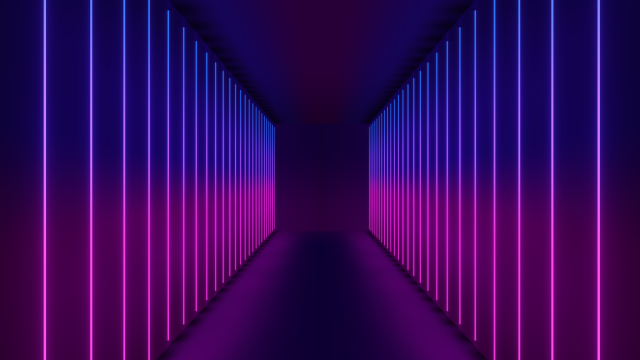
This background is drawn by a Shadertoy shader. Its source:

```glsl
const float FLOOR_H = 1.09;    // floor depth below eye, per unit of wall offset
const float CEIL_H = 1.17;     // ceiling height above eye
const float BACK = 0.132;      // half width of the far wall
const float FIRST_Z = 1.30;    // depth of the nearest tube
const float STEP_Z = 0.2614;   // depth between tubes
const float LAST_TUBE = 24.0;
const float TAU = 6.2831853;

vec2 hashGradient(vec2 cell) {
    float a = TAU * fract(sin(dot(cell, vec2(127.1, 311.7))) * 43758.5);
    return vec2(cos(a), sin(a));
}

float gradientNoise(vec2 p) {
    vec2 i = floor(p), f = fract(p);
    vec2 u = f * f * f * (f * (f * 6.0 - 15.0) + 10.0);
    vec2 e = vec2(1.0, 0.0);
    float a = dot(hashGradient(i), f);
    float b = dot(hashGradient(i + e.xy), f - e.xy);
    float c = dot(hashGradient(i + e.yx), f - e.yx);
    float d = dot(hashGradient(i + e.xx), f - e.xx);
    return mix(mix(a, b, u.x), mix(c, d, u.x), u.y);
}

float bump(float x, float center, float width) {
    float t = (x - center) / width;
    return exp(-t * t);
}

// Continuous tube index at a given depth
float tubeSlot(float z) {
    return (z - FIRST_Z) / STEP_Z;
}

vec3 tubeColor(float h) {
    vec3 pink = vec3(0.88, 0.18, 0.80);
    vec3 violet = vec3(0.64, 0.35, 0.92);
    vec3 blue = vec3(0.14, 0.42, 0.92);
    vec3 c = mix(pink, violet, smoothstep(-0.4, 0.25, h));
    return mix(c, blue, smoothstep(0.2, 1.0, h));
}

vec3 wallColor(float side, float y) {
    float h = y / side;
    vec3 magenta = vec3(0.355, 0.0, 0.385);
    vec3 navy = vec3(0.095, 0.012, 0.42);
    vec3 c = mix(magenta, navy, smoothstep(-0.26, 0.2, h));
    float depthLight = mix(1.2, 0.82, smoothstep(0.13, 0.75, side));
    depthLight *= 1.0 - 0.3 * smoothstep(0.74, 0.9, side);
    float ends = 1.0 - 0.38 * smoothstep(0.4, 1.15, abs(h));
    float slot = tubeSlot(1.0 / side);
    float gap = abs(slot - clamp(round(slot), 0.0, LAST_TUBE));
    float halo = 0.92 + 0.35 * exp(-gap * 8.0);
    float smudge = 1.0 + 0.08 * gradientNoise(vec2(4.0 / side, h * 3.0));
    return c * depthLight * ends * halo * smudge;
}

vec3 floorColor(float side, float depth) {
    float u = side * depth;
    float scallop = 0.5 + 0.5 * cos(TAU * tubeSlot(depth));
    float pool = bump(u, 0.8, 0.38);
    float joint = smoothstep(0.86, 1.0, u) * (0.65 - 0.35 * scallop);
    float sheen = 1.0 + 0.12 * gradientNoise(vec2(u * 4.0, depth * 2.0));
    vec3 c = vec3(0.045, 0.0, 0.19) + vec3(0.25, 0.005, 0.19) * pool * sheen;
    c = mix(c, vec3(0.15, 0.0, 0.22), 0.65 * smoothstep(5.8, 8.0, depth));
    return c * (1.0 - joint);
}

vec3 ceilingColor(float side, float depth) {
    float u = side * depth;
    float scallop = 0.5 + 0.5 * cos(TAU * tubeSlot(depth));
    float joint = smoothstep(0.7, 1.0, u) * (0.7 - 0.25 * scallop);
    vec3 c = mix(vec3(0.155, 0.0, 0.22), vec3(0.085, 0.015, 0.33),
                 smoothstep(0.12, 0.7, u));
    float far = smoothstep(3.0, 7.2, depth);
    return c * (1.0 - joint) * (1.0 - 0.3 * far);
}

vec3 backColor(float side, float y) {
    vec3 c = mix(vec3(0.19, 0.0, 0.26), vec3(0.075, 0.0, 0.22),
                 smoothstep(-0.12, 0.10, y));
    return c * (0.85 + 0.25 * side / BACK);
}

// Adds the nearest tube with a narrow bloom
vec3 addTube(vec3 base, float side, float y, float px) {
    float n = clamp(round(tubeSlot(1.0 / max(side, 0.01))), 0.0, LAST_TUBE);
    float place = 1.0 / (FIRST_Z + STEP_Z * n);
    float h = y / place;
    float soft = px / place;
    float span = smoothstep(-1.05 - soft, -1.05 + soft, h)
               * (1.0 - smoothstep(1.10 - soft, 1.10 + soft, h));
    float dist = abs(side - place);
    float radius = 0.0037 * place + 0.0004;
    float coverage = clamp((radius - dist) / px + 0.5, 0.0, 1.0)
                   * min(1.0, 2.0 * radius / px);
    float bloom = 0.22 * exp(-dist / (0.011 * place + 0.0004));
    vec3 light = tubeColor(h);
    vec3 core = light + 0.14 * smoothstep(0.3, 0.75, place);
    return mix(base + light * bloom * span, core, coverage * span);
}

void mainImage(out vec4 fragColor, in vec2 fragCoord) {
    float px = 1.0 / iResolution.y;
    vec2 p = (fragCoord - 0.5 * iResolution.xy) * px - vec2(0.005, 0.002);
    float side = abs(p.x);

    // Corridor surfaces
    float joint = max(-p.y / FLOOR_H, p.y / CEIL_H);
    vec3 below = floorColor(side, FLOOR_H / max(-p.y, 0.05));
    vec3 above = ceilingColor(side, CEIL_H / max(p.y, 0.05));
    vec3 color = p.y < 0.0 ? below : above;
    vec3 wall = wallColor(max(side, 0.05), p.y);
    color = mix(color, wall, smoothstep(-px, px, side - joint));
    float backMask = 1.0 - smoothstep(-px, px, max(side, joint) - BACK);
    color = mix(color, backColor(side, p.y), backMask);

    // Light tubes
    color = addTube(color, side, p.y, px);
    fragColor = vec4(clamp(color, 0.0, 1.0), 1.0);
}
```
